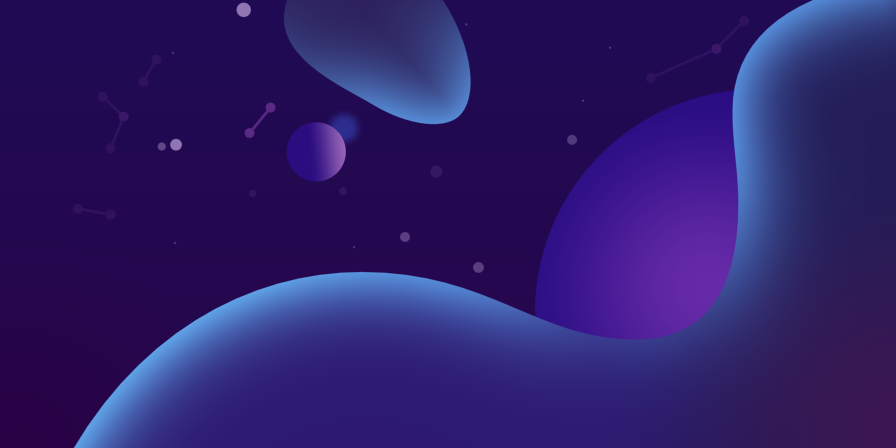
A WebGL 2 fragment shader for this background:

```glsl
#version 300 es
precision highp float;
// Violet night sky with a glowing blue wave, a hanging blob, spheres and linked stars.
uniform vec2 u_resolution;
out vec4 fragColor;

float hash(vec2 p) {
    return fract(sin(dot(p, vec2(127.1, 311.7))) * 43758.5453);
}

// Antialiased coverage of a signed distance (negative inside).
float cover(float d) {
    float px = 0.75 / u_resolution.y;
    return smoothstep(px, -px, d);
}

float segment(vec2 p, vec2 a, vec2 b) {
    vec2 w = p - a, e = b - a;
    return length(w - e * clamp(dot(w, e) / dot(e, e), 0.0, 1.0));
}

// Walks a cubic curve: keeps the least distance and flips side at each crossing.
void trace(vec2 p, vec2 a, vec2 b, vec2 c, vec2 d, inout float dist, inout float side) {
    vec2 prev = a;
    for (int i = 1; i <= 16; i++) {
        float t = float(i) / 16.0, s = 1.0 - t;
        vec2 q = s * s * s * a + 3.0 * s * t * (s * b + t * c) + t * t * t * d;
        dist = min(dist, segment(p, prev, q));
        if ((prev.y > p.y) != (q.y > p.y) &&
            p.x > prev.x + (q.x - prev.x) * (p.y - prev.y) / (q.y - prev.y)) side = -side;
        prev = q;
    }
}

float waveShape(vec2 p) {
    float dist = 9.0, side = 1.0;
    vec2 crest = vec2(0.807, 0.393), valley = vec2(1.419, 0.242);
    vec2 wall = vec2(1.648, 0.544), neck = vec2(1.635, 0.753);
    trace(p, vec2(0.13, -0.063), vec2(0.292, 0.258), vec2(0.56, 0.393), crest, dist, side);
    trace(p, crest, vec2(1.094, 0.393), vec2(1.198, 0.242), valley, dist, side);
    trace(p, valley, vec2(1.5625, 0.242), vec2(1.648, 0.336), wall, dist, side);
    trace(p, wall, vec2(1.648, 0.622), vec2(1.635, 0.674), neck, dist, side);
    trace(p, neck, vec2(1.635, 0.9), vec2(1.74, 1.0), vec2(1.95, 1.04), dist, side);
    return dist * side;
}

float blobShape(vec2 p) {
    float dist = 9.0, side = 1.0;
    vec2 belly = vec2(0.833, 0.766), tip = vec2(1.029, 0.745);
    trace(p, vec2(0.646, 1.013), vec2(0.586, 0.883), vec2(0.755, 0.8125), belly, dist, side);
    trace(p, belly, vec2(0.911, 0.719), vec2(0.997, 0.708), tip, dist, side);
    trace(p, tip, vec2(1.073, 0.797), vec2(1.047, 0.922), vec2(0.974, 1.021), dist, side);
    return dist * side;
}

// Faint specks and tiny stars, one candidate per grid cell.
vec3 addSpecks(vec3 col, vec2 p) {
    for (int k = 0; k < 2; k++) {
        float layer = float(k), size = 0.17 - 0.03 * layer;
        vec2 cell = floor(p / size) + 37.0 * layer;
        vec2 spot = 0.2 + 0.6 * vec2(hash(cell), hash(cell + 5.3));
        float r = mix(0.004 + 0.008 * hash(cell + 9.1), 0.0025, layer);
        float alpha = step(0.78, hash(cell + 2.7)) * mix(0.16, 0.5, layer);
        col = mix(col, vec3(0.5, 0.36, 0.66), alpha * cover(length(fract(p / size) - spot) * size - r));
    }
    return col;
}

// Pairs of dim dots joined by thin lines, and a few brighter discs.
vec3 addStars(vec3 col, vec2 p) {
    vec4 links[7] = vec4[7](
        vec4(0.557, 0.703, 0.604, 0.76), vec4(0.229, 0.784, 0.276, 0.74),
        vec4(0.276, 0.74, 0.247, 0.669), vec4(0.32, 0.818, 0.349, 0.867),
        vec4(0.174, 0.534, 0.247, 0.521), vec4(1.599, 0.891, 1.661, 0.953),
        vec4(1.453, 0.826, 1.599, 0.891));
    for (int i = 0; i < 7; i++) {
        vec2 a = links[i].xy, b = links[i].zw;
        float ends = min(length(p - a), length(p - b)) - 0.011;
        float d = min(ends, segment(p, a, b) - 0.003);
        col = mix(col, vec3(0.42, 0.2, 0.58), (i == 0 ? 0.75 : 0.2) * cover(d));
    }
    // Each disc: centre, radius, opacity.
    vec4 discs[7] = vec4[7](
        vec4(0.544, 0.978, 0.016, 0.8), vec4(0.393, 0.677, 0.013, 0.8),
        vec4(0.361, 0.673, 0.009, 0.45), vec4(0.904, 0.471, 0.011, 0.4),
        vec4(1.068, 0.403, 0.012, 0.4), vec4(1.277, 0.688, 0.011, 0.35),
        vec4(0.974, 0.617, 0.013, 0.13));
    for (int i = 0; i < 7; i++)
        col = mix(col, vec3(0.68, 0.56, 0.8), discs[i].w * cover(length(p - discs[i].xy) - discs[i].z));
    return col;
}

void main() {
    vec2 p = gl_FragCoord.xy / u_resolution.y;

    // Sky
    vec3 col = mix(vec3(0.145, 0.025, 0.3), vec3(0.125, 0.04, 0.325), smoothstep(0.1, 1.0, p.y));
    col = mix(col, vec3(0.16, 0.0, 0.26), 0.7 * smoothstep(0.5, 0.0, length(p - vec2(0.05, 0.0))));
    col = addStars(addSpecks(col, p), p);

    // Purple disc behind the wave
    vec3 disc = mix(vec3(0.16, 0.05, 0.51), vec3(0.4, 0.165, 0.66),
                    smoothstep(0.46, 0.0, length(p - vec2(1.58, 0.36))));
    col = mix(col, disc, cover(length(p - vec2(1.693, 0.302)) - 0.499));

    // Blurred blue ball and the shaded sphere in front
    col = mix(col, vec3(0.18, 0.2, 0.6), 0.85 * smoothstep(0.045, 0.015, length(p - vec2(0.768, 0.714))));
    vec2 s = (p - vec2(0.706, 0.661)) / 0.066;
    vec3 ball = mix(vec3(0.17, 0.05, 0.5), vec3(0.6, 0.4, 0.72), smoothstep(-0.3, 1.15, s.x + 0.1 * s.y));
    col = mix(col, ball, cover((length(s) - 1.0) * 0.066));

    // Hanging blob, lit from the lower right
    float d = blobShape(p);
    float glow = exp(-pow(max(-d, 0.0) / 0.1, 1.2)) * smoothstep(1.1, 0.72, p.y)
               * mix(0.5, 1.0, smoothstep(0.65, 0.9, p.x));
    col = mix(col, mix(vec3(0.17, 0.12, 0.35), vec3(0.33, 0.54, 0.83), glow), cover(d));

    // Wave with a rim glow that dims in the valley
    d = waveShape(p);
    vec3 body = mix(vec3(0.175, 0.1, 0.44), vec3(0.135, 0.11, 0.34), smoothstep(1.3, 1.85, p.x));
    body = mix(body, vec3(0.23, 0.09, 0.32), smoothstep(0.6, 0.0, length(p - vec2(2.0, 0.05))));
    float rim = mix(0.3, 1.0, smoothstep(0.08, 0.52, length(p - vec2(1.445, 0.232))));
    glow = rim * exp(-pow(max(-d, 0.0) / 0.085, 1.3));
    vec3 light = mix(vec3(0.37, 0.63, 0.9), vec3(0.33, 0.54, 0.84), smoothstep(0.5, 1.0, p.x));
    col = mix(col, mix(body, light, glow), cover(d));

    fragColor = vec4(col, 1.0);
}
```
